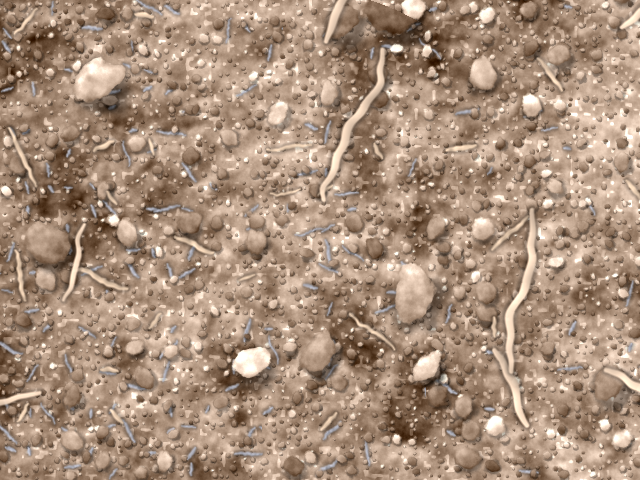
Give the GLSL for this texture, as a Shadertoy shader.

```glsl
float hash(vec2 p) { return fract(sin(dot(p, vec2(127.1, 311.7))) * 43758.5453); }

vec2 hash2(vec2 p) { return vec2(hash(p), hash(p + 37.7)); }

mat2 rotation(float a) { return mat2(cos(a), sin(a), -sin(a), cos(a)); }

float noise(vec2 p) {
    vec2 i = floor(p), f = fract(p);
    f = f * f * (3.0 - 2.0 * f);
    return mix(mix(hash(i), hash(i + vec2(1, 0)), f.x),
               mix(hash(i + vec2(0, 1)), hash(i + 1.0), f.x), f.y);
}

float fbm(vec2 p) {
    float sum = 0.0, amp = 0.5;
    for (int i = 0; i < 5; i++) {
        sum += amp * noise(p);
        p = rotation(0.6) * p * 2.03 + 5.3;
        amp *= 0.5;
    }
    return sum;
}

// Dark earth to sunlit cream
vec3 earth(float tone) {
    return vec3(tone, tone - 0.1, tone - 0.18)
         + vec3(0.0, 0.07, 0.08) * smoothstep(0.9, 1.04, tone);
}

// Rough soil lit from above, with crevices and bright grit
float soilTone(vec2 p) {
    float relief = fbm(p * 24.0) - fbm(p * 24.0 + vec2(-0.12, 0.3));
    float tone = 0.66 + 0.4 * (fbm(p * 3.0) - 0.5) + 0.45 * (fbm(p * 32.0) - 0.5);
    tone += 0.55 * relief;
    tone -= 0.22 * smoothstep(0.52, 0.72, fbm(p * 8.0 + 9.0));
    tone += 0.2 * smoothstep(0.7, 0.9, noise(p * 105.0));
    return tone + 0.07 * smoothstep(0.35, 0.0, p.y) + 0.08 * smoothstep(0.95, 1.3, p.x);
}

// Rounded lumps with a lit top and a shadow below
vec3 pebbles(vec3 col, vec2 p, float cells, float density, float paleShare) {
    vec2 g = p * cells;
    float soft = 0.0035 * cells;
    float rough = fbm(p * 48.0) - 0.48;
    for (int k = 0; k < 9; k++) {
        vec2 id = floor(g) + vec2(k % 3, k / 3) - 1.0;
        vec2 rnd = hash2(id + cells), kind = hash2(id + cells + 71.3);
        if (kind.x > density) continue;
        vec2 toCentre = g - id - 0.5 - 0.6 * (hash2(id + 13.1) - 0.5);
        float radius = mix(0.16, 0.42, rnd.x * rnd.x);
        if (length(toCentre) > radius * 2.0) continue;
        vec2 q = rotation(6.28 * rnd.y) * toCentre;
        q.y *= 1.0 + 0.6 * kind.y;
        float lumps = 0.75 * radius * (fbm(q / radius * 1.3 + id * 7.1) - 0.48);
        float d = length(q) + lumps - radius;
        float shade = length(toCentre - radius * vec2(0.18, -0.3)) + lumps - radius;
        col *= 1.0 - 0.34 * smoothstep(0.25, -0.25, shade / radius);
        float pale = step(1.0 - paleShare, hash(id + 5.7));
        float tone = mix(0.52, 0.74, rnd.y) + 0.24 * pale;
        tone += 0.15 * dot(toCentre / radius, vec2(-0.35, 0.9)) + 0.45 * rough;
        tone -= 0.1 * smoothstep(-0.3, 0.0, d / radius);
        col = mix(col, earth(tone), smoothstep(soft, -soft, d));
    }
    return col;
}

// Thin bent fibres: roots, straw and cool flecks
vec3 fibres(vec3 col, vec2 p, float cells, float density, float width, vec3 tint) {
    vec2 g = p * cells;
    float soft = 0.003 * cells;
    for (int k = 0; k < 9; k++) {
        vec2 id = floor(g) + vec2(k % 3, k / 3) - 1.0;
        vec2 rnd = hash2(id + cells * 3.0), kind = hash2(id + cells + 19.9);
        if (kind.x > density) continue;
        vec2 q = rotation(3.14 * rnd.x) * (g - id - 0.5 - 0.4 * (hash2(id + 3.3) - 0.5));
        float halfLength = mix(0.18, 0.75, rnd.y * rnd.y);
        q.y += 0.2 * (kind.y - 0.5) * sin(q.x * 4.0) + 0.06 * (noise(q.xx * 6.0 + id) - 0.5);
        float along = abs(q.x) / halfLength;
        float thick = width * cells * mix(0.6, 1.2, kind.y) * (1.0 - 0.5 * along * along);
        float d = length(vec2(max(abs(q.x) - halfLength, 0.0), q.y)) - thick;
        col *= 1.0 - 0.28 * smoothstep(3.0 * soft, -soft, d - 0.5 * thick);
        vec3 fibre = tint * (0.84 + 0.3 * noise(g * vec2(9.0, 7.0)) - 0.12 * q.y / width / cells);
        col = mix(col, fibre, 0.9 * smoothstep(soft, -soft, d));
    }
    return col;
}

void mainImage(out vec4 fragColor, in vec2 fragCoord) {
    vec2 p = fragCoord / iResolution.y;
    vec2 fromCentre = p - vec2(0.6, 0.48);
    float middle = exp(-5.0 * dot(fromCentre, fromCentre));
    float leftSide = smoothstep(1.0, 0.3, p.x);

    vec3 col = earth(soilTone(p));

    // Grit first, larger stones on top
    col = pebbles(col, p, 62.0, 0.45, 0.3);
    col = fibres(col, p, 24.0, 0.08 + 0.2 * leftSide, 0.0035, vec3(0.68, 0.69, 0.74));
    col = pebbles(col, p, 32.0, 0.42, 0.25);
    col = pebbles(col, p, 16.0, 0.4, 0.3);
    col = fibres(col, p, 11.0, 0.22, 0.005, vec3(0.93, 0.82, 0.71));
    col = pebbles(col, p, 6.5, 0.22 + 0.3 * middle, 0.5);
    col = fibres(col, p, 3.4, 0.42, 0.008, vec3(0.98, 0.87, 0.77));

    // Strong sunlight
    col = (col - 0.6) * 1.08 + 0.63;
    fragColor = vec4(clamp(col, 0.0, 1.0), 1.0);
}
```
